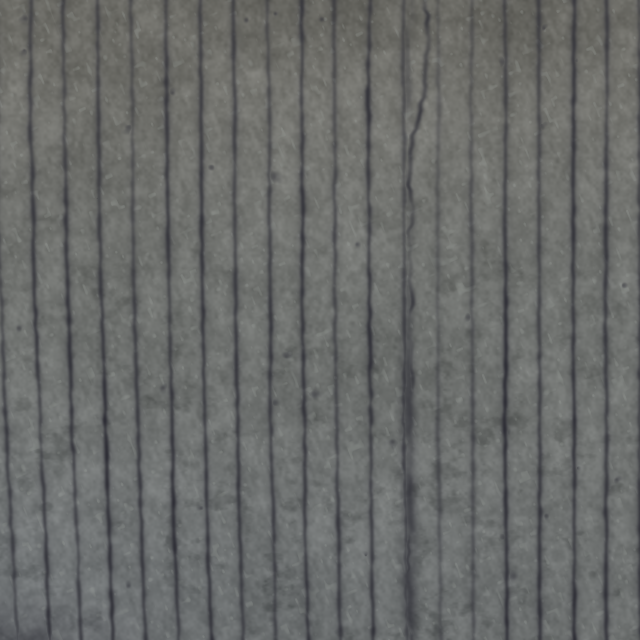
A WebGL 2 fragment shader for this texture:

```glsl
#version 300 es
precision highp float;
// Weathered grey ribbed concrete with thin dark vertical grooves and one cracked seam.

uniform vec2 u_resolution;
out vec4 outColor;

// Layout, in canvas widths
const float PITCH = 0.0530;        // distance between grooves
const float FIRST_GROOVE = 0.047;  // groove number 0 at the top edge
const float GROOVE_WIDTH = 0.0036;
const float LEAN = 0.037;          // rightward drift towards the lower left
const float WOBBLE = 0.0030;
const float SEAM_INDEX = 11.0;     // groove that carries the crack
const float SPOT_CELLS = 17.0;

// Colours
const vec3 STONE = vec3(0.447, 0.457, 0.446);
const vec3 WARM_TINT = vec3(0.006, -0.006, -0.018);
const vec3 COOL_TINT = vec3(-0.018, -0.012, 0.006);
const vec3 GROOVE_DARK = vec3(0.185, 0.185, 0.215);
const vec3 FLECK = vec3(0.60, 0.62, 0.60);

float hash(vec2 p) {
  vec3 q = fract(p.xyx * 0.1031);
  q += dot(q, q.yzx + 33.33);
  return fract((q.x + q.y) * q.z);
}

float noise(vec2 p) {
  vec2 i = floor(p), f = fract(p);
  f = f * f * (3.0 - 2.0 * f);
  return mix(mix(hash(i), hash(i + vec2(1, 0)), f.x),
             mix(hash(i + vec2(0, 1)), hash(i + vec2(1, 1)), f.x), f.y);
}

float fbm(vec2 p) {
  float sum = 0.0, amp = 0.5;
  for (int i = 0; i < 4; i++) {
    sum += amp * noise(p);
    p = p * 2.03 + 17.0;
    amp *= 0.5;
  }
  return sum / 0.9375;
}

float bell(float d, float width) {
  return exp(-d * d / (width * width));
}

// Darkness of the nearest groove, chipped and faded along its length
float grooves(float x, float y) {
  float k = round((x - FIRST_GROOVE) / PITCH);
  float jitter = (hash(vec2(k, 3.0)) - 0.5) * 0.003;
  float bend = (noise(vec2(y * 6.0, k * 7.3)) - 0.5) * WOBBLE
             + (noise(vec2(y * 55.0, k * 5.1 + 40.0)) - 0.5) * WOBBLE * 0.8;
  float d = x - FIRST_GROOVE - k * PITCH - jitter - bend;
  float wear = noise(vec2(y * 6.0, k * 9.7 + 80.0));
  float chips = noise(vec2(y * 70.0, k * 3.9 + 120.0));
  float strength = mix(0.50, 0.68, hash(vec2(k, 21.0)));
  strength *= 0.50 + 0.55 * wear + 0.45 * chips;
  strength *= mix(1.12, 0.88, smoothstep(0.35, 0.85, y));
  strength *= 1.0 - 0.5 * bell(k - SEAM_INDEX - 1.5, 0.9);
  float width = GROOVE_WIDTH * (0.75 + 0.2 * wear + 0.4 * chips);
  return strength * (0.82 * bell(d, width) + 0.24 * bell(d, width * 2.5));
}

// Second ragged crack beside the seam groove, with dirt between them
float seam(float x, float y) {
  float center = FIRST_GROOVE + SEAM_INDEX * PITCH;
  float ragged = (noise(vec2(y * 30.0, 200.0)) - 0.5) * 0.006
               + (noise(vec2(y * 80.0, 215.0)) - 0.5) * 0.005;
  float offset = 0.011 + 0.027 * smoothstep(0.74, 0.92, y) - 0.005 * smoothstep(0.4, 0.1, y);
  float wear = noise(vec2(y * 34.0, 230.0));
  float crack = bell(x - center - offset - ragged, 0.0045) * (0.22 + 0.6 * wear);
  float patches = smoothstep(0.35, 0.65, noise(vec2(x * 60.0, y * 14.0 + 260.0)));
  float low = smoothstep(0.50, 0.40, y);
  float dirt = bell(x - center - 0.006 - ragged * 0.5, 0.012) * (0.12 + 0.22 * patches + 0.26 * low);
  return max(crack, dirt) + 0.3 * min(crack, dirt);
}

// Small ragged stains scattered one per cell, most of them absent
float pits(vec2 p) {
  vec2 cell = floor(p * SPOT_CELLS);
  vec2 center = 0.25 + 0.5 * vec2(hash(cell + 51.0), hash(cell + 87.0));
  float size = mix(0.05, 0.13, hash(cell + 133.0));
  float ragged = 0.4 + 1.1 * noise(p * 130.0);
  return step(0.90, hash(cell + 9.0)) * bell(length(fract(p * SPOT_CELLS) - center), size * ragged);
}

void main() {
  vec2 p = gl_FragCoord.xy / u_resolution;
  vec2 toCorner = (1.0 - p) * (1.0 - p);
  float x = p.x - LEAN * toCorner.x * toCorner.y;

  // Mottled stone: broad stains, medium clouds and short slanted grain
  vec2 slant = vec2(p.x + p.y * 0.4, p.y - p.x * 0.4);
  float stain = fbm(p * 5.0 + 11.0) - 0.5;
  float cloud = fbm(p * 34.0 + 31.0) - 0.5;
  float grain = noise(slant * vec2(135.0, 95.0)) - 0.5;
  float fine = noise(p * 210.0 + 70.0) - 0.5;
  vec3 color = STONE + 0.075 * stain + 0.09 * cloud + 0.055 * grain + 0.03 * fine;
  color += WARM_TINT * smoothstep(0.45, 1.0, p.y);
  color += COOL_TINT * smoothstep(0.55, 0.0, p.y) * (1.0 - 0.6 * p.x);
  color -= 0.035 * smoothstep(0.82, 1.0, p.y);

  // Small pale flecks and blotchy dark smudges
  float fleck = smoothstep(0.76, 1.0, noise(slant * vec2(125.0, 90.0) + 300.0));
  color = mix(color, FLECK, 0.32 * fleck);
  float smudge = smoothstep(0.60, 0.80, fbm(p * vec2(26.0, 38.0) + 400.0));
  color -= 0.06 * smudge * smoothstep(1.0, 0.2, p.y);

  // Dark grooves, crack, pits and grime in the lower left corner
  float grime = smoothstep(0.10, 0.0, p.y) * smoothstep(0.30, 0.0, p.x) * fbm(p * 32.0 + 500.0);
  float dark = max(grooves(x, p.y), seam(x, p.y));
  dark = max(dark, max(0.5 * pits(p), 0.7 * grime));
  color = mix(color, GROOVE_DARK, clamp(dark, 0.0, 1.0));

  outColor = vec4(color, 1.0);
}
```
